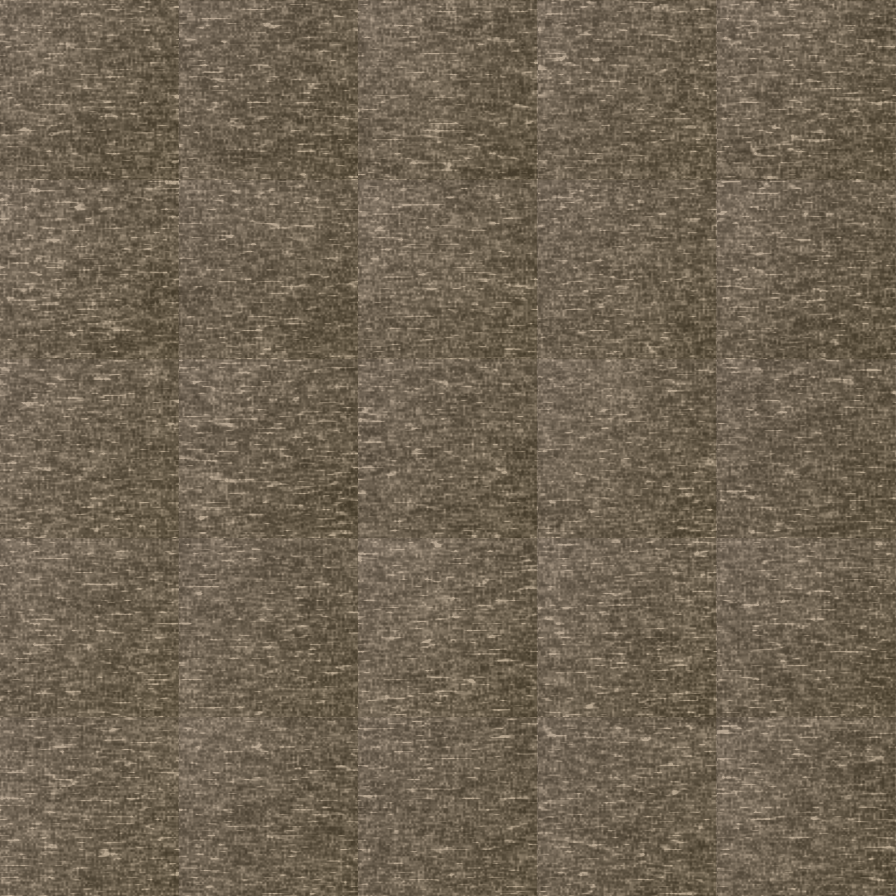
Give the GLSL for this texture, as a Shadertoy shader.

```glsl
#define REPEATS 5.0
#define GRAIN_CELLS 83.0
#define WEFT_CELLS vec2(17.0, 79.0)
#define WARP_CELLS vec2(33.0, 83.0)
#define SLUB_CELLS vec2(15.0, 77.0)
#define SEAM_WIDTH 0.006
#define BASE_TONE 0.33
#define SIDE_SHADE 0.20
#define DROP_SHADE 0.12
#define MOTTLE 0.20
#define DARK_YARN vec3(0.33, 0.29, 0.23)
#define LIGHT_YARN vec3(0.62, 0.56, 0.48)

float hash(vec2 p) {
    return fract(sin(dot(p, vec2(12.9898, 78.233))) * 43758.5453);
}

float valueNoise(vec2 p) {
    vec2 cell = floor(p);
    vec2 f = smoothstep(0.0, 1.0, fract(p));
    float low = mix(hash(cell), hash(cell + vec2(1.0, 0.0)), f.x);
    float high = mix(hash(cell + vec2(0.0, 1.0)), hash(cell + 1.0), f.x);
    return mix(low, high, f.y);
}

// Tone along one strand, shifted at random so that fibres do not line up
float strand(float x, float row) {
    x += 20.0 * hash(vec2(row, 7.0));
    float cell = floor(x);
    float f = smoothstep(0.0, 1.0, fract(x));
    return mix(hash(vec2(cell, row)), hash(vec2(cell + 1.0, row)), f);
}

float fibres(vec2 p) {
    float row = floor(p.y);
    float f = smoothstep(0.0, 1.0, fract(p.y));
    return mix(strand(p.x, row), strand(p.x, row + 1.0), f);
}

// Falling ramp from 0.5 to -0.5 with a softened jump at the seam
float seamRamp(float x) {
    return 0.5 - x + smoothstep(1.0 - SEAM_WIDTH, 1.0, x);
}

void mainImage(out vec4 fragColor, in vec2 fragCoord) {
    vec2 uv = fragCoord / iResolution.xy;
    vec2 tile = floor(uv * REPEATS);
    vec2 local = fract(uv * REPEATS);
    vec2 seed = tile * 97.0 + 11.0;

    // Woven threads and fine grain, different in every repeat
    float grain = valueNoise(local * GRAIN_CELLS + seed) - 0.5;
    float weft = fibres(local * WEFT_CELLS + seed + 31.0) - 0.5;
    float warp = fibres(local.yx * WARP_CELLS + seed + 57.0) - 0.5;
    float slub = smoothstep(0.72, 1.0, fibres(local * SLUB_CELLS + seed + 83.0));

    // Each repeat fades to the right and downwards
    float rowFade = mix(0.6, 1.3, hash(vec2(tile.y, 3.0)));
    float shade = SIDE_SHADE * seamRamp(local.x)
                - DROP_SHADE * rowFade * seamRamp(local.y);

    // Broad wear: narrow bands along the weft over slow drifts
    float wear = MOTTLE * (valueNoise(uv * vec2(29.0, 83.0)) - 0.5)
               + 0.09 * (valueNoise(uv * vec2(6.0, 9.0) + 19.0) - 0.5);

    // Light threads stand out more than dark ones
    float weave = 0.60 * grain + 0.54 * weft + 0.40 * warp + 0.66 * slub;
    weave += 0.5 * weave * weave;

    float tone = BASE_TONE + shade + wear + weave;
    vec3 color = mix(DARK_YARN, LIGHT_YARN, clamp(tone, -0.2, 1.35));

    // Pale areas lean grey, shaded areas lean brown
    color.b += 0.07 * shade;
    fragColor = vec4(color, 1.0);
}
```
